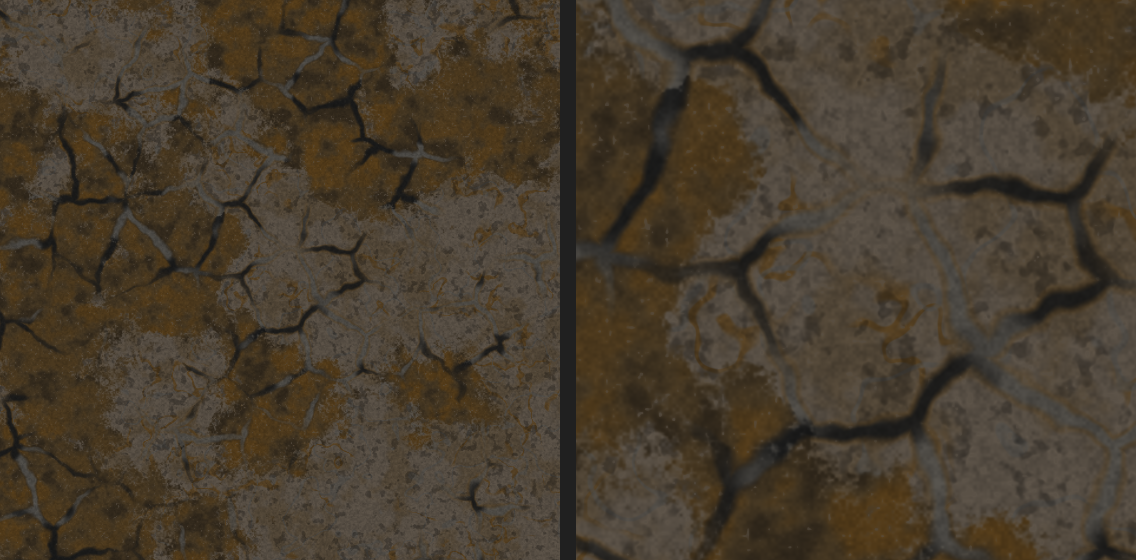
Left, the full canvas; right, a detail of the centre.
This texture is drawn by a Shadertoy shader. Its source:

```glsl
// Weathered grey coating flaking off rusty brown ground, with branching cracks and fine grit.

// Colours
const vec3 COAT_GREY   = vec3(0.338, 0.304, 0.264);
const vec3 COAT_TAN    = vec3(0.310, 0.262, 0.195);
const vec3 EARTH_BROWN = vec3(0.262, 0.209, 0.130);
const vec3 RUST_ORANGE = vec3(0.325, 0.230, 0.095);
const vec3 SOOT_BROWN  = vec3(0.170, 0.140, 0.100);
const vec3 CRACK_GREY  = vec3(0.295, 0.290, 0.278);
const vec3 CRACK_BLACK = vec3(0.085, 0.090, 0.095);

// Sizes, as repeats across the canvas, and crack widths in canvas units
const float PATCH_SCALE = 4.2;
const float BLOB_SCALE  = 34.0;
const float VEIN_SCALE  = 21.0;
const float CRACK_SCALE = 9.5;
const float GRIT_SCALE  = 250.0;
const float CRACK_WIDTH = 0.0030;
const float HALO_WIDTH  = 0.0100;

// Balance
const float COAT_LEVEL = 0.487;
const float COAT_EDGE  = 0.035;
const float GRIT_DEPTH = 0.30;

float hash(vec2 p) {
    vec3 q = fract(p.xyx * 0.1031);
    q += dot(q, q.yzx + 33.33);
    return fract((q.x + q.y) * q.z);
}

vec2 hash2(vec2 p) {
    return vec2(hash(p), hash(p + 71.7));
}

float noise(vec2 p) {
    vec2 i = floor(p), f = fract(p);
    f = f * f * (3.0 - 2.0 * f);
    return mix(mix(hash(i), hash(i + vec2(1, 0)), f.x),
               mix(hash(i + vec2(0, 1)), hash(i + vec2(1, 1)), f.x), f.y);
}

float fbm(vec2 p, int octaves) {
    const mat2 TURN = mat2(1.6, 1.2, -1.2, 1.6);
    float sum = 0.0, total = 0.0, amp = 1.0;
    for (int i = 0; i < octaves; i++) {
        sum += amp * noise(p);
        total += amp;
        amp *= 0.56;
        p = TURN * p + 17.3;
    }
    return sum / total;
}

// Distance to the nearest border between random cells
float cellBorder(vec2 p) {
    vec2 base = floor(p), f = fract(p), nearCell = vec2(0), nearest = vec2(0);
    float best = 9.0, border = 9.0;
    for (int y = -1; y <= 1; y++)
    for (int x = -1; x <= 1; x++) {
        vec2 cell = vec2(x, y);
        vec2 r = cell + hash2(base + cell) - f;
        if (dot(r, r) < best) { best = dot(r, r); nearest = r; nearCell = cell; }
    }
    for (int y = -2; y <= 2; y++)
    for (int x = -2; x <= 2; x++) {
        vec2 cell = nearCell + vec2(x, y);
        vec2 r = cell + hash2(base + cell) - f;
        vec2 gap = r - nearest;
        if (dot(gap, gap) > 1e-5)
            border = min(border, dot(0.5 * (r + nearest), normalize(gap)));
    }
    return border;
}

// Thin line along the middle level of a noise field
float vein(vec2 p, float width) {
    return 1.0 - smoothstep(0.3 * width, width, abs(fbm(p, 3) - 0.5));
}

void mainImage(out vec4 fragColor, in vec2 fragCoord) {
    vec2 uv = fragCoord / iResolution.y;
    vec2 warp = vec2(fbm(uv * 14.0 + 3.1, 4), fbm(uv * 14.0 + 47.9, 4)) - 0.5;

    // Fine grit and coarser pitting
    float grit = noise(uv * GRIT_SCALE) * 0.55 + noise(uv * GRIT_SCALE * 1.9 + 9.0) * 0.45;
    float pits = fbm(uv * 85.0 + 31.0, 3);

    // Ragged coating over the ground
    float cover = fbm(uv * PATCH_SCALE + 0.3 * warp + 5.7, 7)
                + 0.07 * (grit - 0.5) + 0.07 * (pits - 0.5);
    float coat = smoothstep(COAT_LEVEL - COAT_EDGE, COAT_LEVEL + COAT_EDGE, cover);

    // Mottled ground: rust blobs and soot spots
    float blob = fbm(uv * BLOB_SCALE + 13.0, 3);
    float rustArea = smoothstep(0.35, 0.65, fbm(uv * 6.0 + 61.0, 3));
    vec3 ground = mix(EARTH_BROWN, RUST_ORANGE, smoothstep(0.42, 0.68, blob) * (0.35 + 0.6 * rustArea));
    ground = mix(ground, SOOT_BROWN, 0.75 * smoothstep(0.46, 0.25, blob));

    // Coating: tan staining, rusty worm lines and pale ridges
    float stain = smoothstep(0.46, 0.66, fbm(uv * 24.0 + 83.0, 4));
    vec3 paint = mix(COAT_GREY, COAT_TAN, 0.75 * stain);
    float broken = smoothstep(0.46, 0.62, fbm(uv * 15.0 + 29.0, 3));
    paint = mix(paint, RUST_ORANGE, 0.75 * broken * vein(uv * VEIN_SCALE + warp, 0.045));
    paint = mix(paint, CRACK_GREY, 0.6 * vein(uv * VEIN_SCALE * 0.7 + 37.0, 0.022));
    paint *= 1.0 - 0.28 * smoothstep(0.55, 0.75, pits);
    vec3 color = mix(ground, paint, coat);

    // Branching cracks that fade in and out, edged with rust
    float border = cellBorder((uv + 0.045 * warp) * CRACK_SCALE) / CRACK_SCALE;
    float open = smoothstep(0.43, 0.62, fbm(uv * 7.0 + 19.0, 3));
    float width = CRACK_WIDTH * (0.5 + 1.1 * open);
    float core = open * (1.0 - smoothstep(0.4 * width, 1.7 * width, border));
    float halo = open * (1.0 - smoothstep(width, HALO_WIDTH, border));
    float depth = smoothstep(0.45, 0.62, fbm(uv * 18.0 + 53.0, 2) + 0.10 * (1.0 - coat));
    color = mix(color, mix(SOOT_BROWN, RUST_ORANGE, coat), 0.55 * halo);
    color = mix(color, mix(CRACK_GREY, CRACK_BLACK, depth), 0.9 * core);

    // Surface grain and scattered pale specks
    color *= 1.0 + GRIT_DEPTH * (grit - 0.5) + 0.16 * (pits - 0.5);
    float speck = smoothstep(0.74, 0.88, grit) * (1.0 - core);
    color = mix(color, COAT_GREY, 0.55 * speck);
    fragColor = vec4(color, 1.0);
}
```
